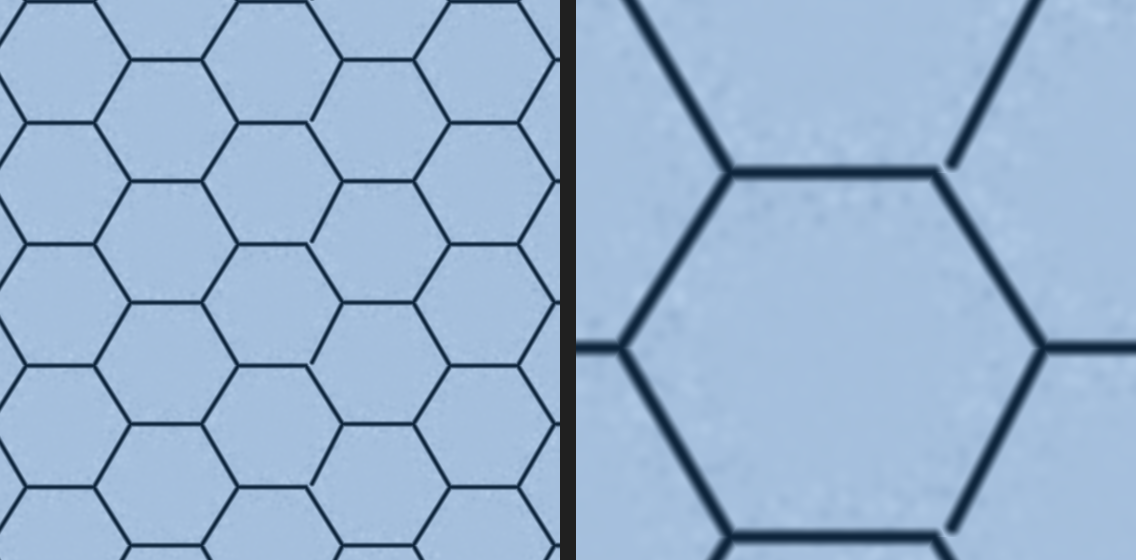
Left: the whole. Right: its middle third, enlarged.
Write a WebGL 1 fragment shader that draws this pattern.

```glsl
precision highp float;
// Honeycomb of thin navy lines on pale blue, with small gaps and faint blotches beside the lines.

uniform vec2 u_resolution;

const float COLUMN_STEP = 0.1892;
const float FIRST_COLUMN = 0.1074;
const float ROW_STEP = 0.2168;
const float EVEN_CENTER_Y = 0.8890;
const float ODD_CENTER_Y = 0.7848;
const float EVEN_HALF_EDGE = 0.0605;
const float ODD_HALF_EDGE = 0.0632;
const float TILT = 0.0042;          // vertical lean of the side corners
const float GAP_COLUMN = 2.0;       // column whose lower right edges stop short
const vec2 GAP = vec2(0.011, 0.006);
const float LINE_RADIUS = 0.0073;

const vec3 SKY = vec3(0.647, 0.750, 0.865);
const vec3 NAVY = vec3(0.055, 0.145, 0.235);

vec2 hash2(vec2 p) {
  vec2 q = vec2(dot(p, vec2(127.1, 311.7)), dot(p, vec2(269.5, 183.3)));
  return fract(sin(q) * 43758.5);
}

float segmentDistance(vec2 p, vec2 a, vec2 b) {
  vec2 ab = b - a;
  return length(p - a - ab * clamp(dot(p - a, ab) / dot(ab, ab), 0.0, 1.0));
}

// Distance to the horizontal and right-hand edges of one column of hexagons.
float columnDistance(vec2 uv, float column) {
  float odd = mod(column, 2.0);
  float halfEdge = mix(EVEN_HALF_EDGE, ODD_HALF_EDGE, odd);
  float reach = COLUMN_STEP - mix(ODD_HALF_EDGE, EVEN_HALF_EDGE, odd);
  float halfRow = 0.5 * ROW_STEP;

  vec2 p = uv - vec2(FIRST_COLUMN + column * COLUMN_STEP,
                     mix(EVEN_CENTER_Y, ODD_CENTER_Y, odd));
  p.y = mod(p.y + halfRow, ROW_STEP) - halfRow;

  vec2 corner = vec2(halfEdge, halfRow);
  vec2 side = vec2(reach, mix(TILT, -TILT, odd));
  vec2 lowEnd = vec2(halfEdge, -halfRow);
  lowEnd += GAP * (1.0 - step(0.5, abs(column - GAP_COLUMN)));

  float d = segmentDistance(vec2(p.x, abs(p.y)), vec2(-halfEdge, halfRow), corner);
  d = min(d, segmentDistance(p, corner, side));
  return min(d, segmentDistance(p, side, lowEnd));
}

float honeycombDistance(vec2 uv) {
  float column = floor((uv.x - FIRST_COLUMN) / COLUMN_STEP + 0.5);
  return min(columnDistance(uv, column), columnDistance(uv, column - 1.0));
}

// Cellular blotches: soft spots with random sign and strength.
float blotches(vec2 p) {
  vec2 cell = floor(p);
  float sum = 0.0;
  for (int y = -1; y <= 1; y++) {
    for (int x = -1; x <= 1; x++) {
      vec2 id = cell + vec2(float(x), float(y));
      float spot = smoothstep(0.8, 0.0, length(p - id - hash2(id)));
      sum += spot * (2.0 * hash2(id + 37.0).x - 1.0);
    }
  }
  return sum;
}

void main() {
  vec2 uv = gl_FragCoord.xy / u_resolution.y;
  float d = honeycombDistance(uv);

  // Blotches fade with distance from the lines.
  float wear = 0.004 + 0.032 * smoothstep(0.055, 0.008, d);
  vec3 color = SKY + wear * blotches(uv * 110.0) * vec3(1.0, 0.9, 0.75);

  // Soft ink line, never narrower than the pixel grid can carry.
  float radius = max(LINE_RADIUS, 1.5 / u_resolution.y);
  float ink = 1.0 - smoothstep(0.0003, radius, d);
  gl_FragColor = vec4(mix(color, NAVY, ink), 1.0);
}
```
